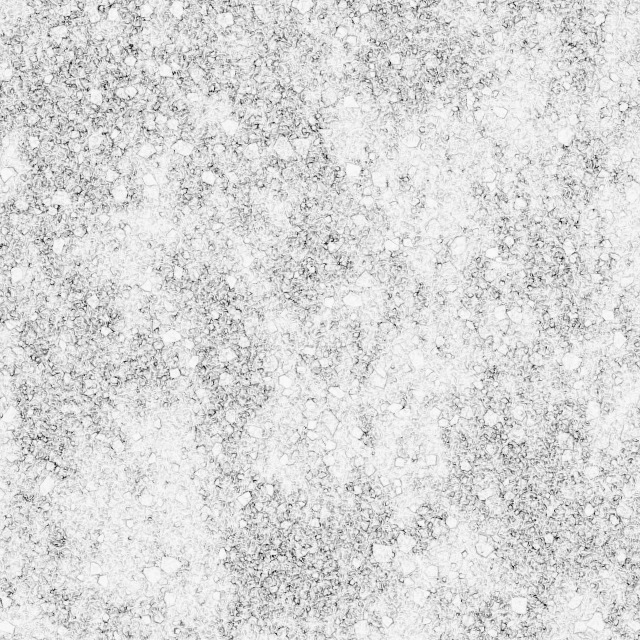
Reproduce this texture map procedurally as a Shadertoy shader.

```glsl
#define BASE_SHADE 0.024
#define GRAIN_SHADE 0.72
#define GRAIN_POWER 1.6
#define COARSE_GRAIN 150.0
#define FINE_GRAIN 270.0
#define CONTOUR_SHADE 0.12
#define PATCH_LOW 0.50
#define PATCH_HIGH 1.60
#define OUTLINE_WIDTH 0.0011
#define HALO_WIDTH 0.0026
#define STONE_SIDES 6

const float TAU = 6.2831853;

// Integer hash giving three random values per cell
vec3 hash3(vec2 cell, int seed) {
    uvec3 v = uvec3(ivec3(ivec2(cell), seed) + 4096);
    v = v * 1664525u + 1013904223u;
    v.x += v.y * v.z; v.y += v.z * v.x; v.z += v.x * v.y;
    v ^= v >> 16u;
    v.x += v.y * v.z; v.y += v.z * v.x; v.z += v.x * v.y;
    return vec3(v >> 8u) / 16777216.0;
}

// Value noise with two independent channels
vec2 noise2(vec2 p, int seed) {
    vec2 i = floor(p), f = fract(p);
    f = f * f * (3.0 - 2.0 * f);
    vec2 a = hash3(i, seed).xy, b = hash3(i + vec2(1, 0), seed).xy;
    vec2 c = hash3(i + vec2(0, 1), seed).xy, d = hash3(i + vec2(1, 1), seed).xy;
    return mix(mix(a, b, f.x), mix(c, d, f.x), f.y);
}

mat2 rotation(float angle) {
    float c = cos(angle), s = sin(angle);
    return mat2(c, s, -s, c);
}

// Two turned lattices added, so that no direction stands out
float field(vec2 p, int seed) {
    float n = noise2(rotation(0.35) * p, seed).x + noise2(rotation(1.15) * p * 1.09 + 31.0, seed + 1).x;
    return 0.71 * (n - 1.0);
}

// Field height and its steps along x and y
vec3 relief(vec2 p, int seed) {
    const float STEP = 0.6;
    float n = field(p, seed);
    return vec3(n, field(p + vec2(STEP, 0), seed) - n, field(p + vec2(0, STEP), seed) - n);
}

// Clean and dirty zones from broad areas down to small clumps
float dirtPatches(vec2 uv) {
    float sum = 0.0, weight = 0.30;
    vec2 p = rotation(0.5) * (uv * vec2(7.0, 4.6));
    for (int i = 0; i < 4; i++) {
        sum += weight * noise2(p, 10 + i).x;
        p = rotation(0.7) * p * 2.25 + 7.0;
        weight *= 0.92;
    }
    return smoothstep(0.35, 0.72, sum);
}

// Irregular convex polygon
float stoneDistance(vec2 p, float radius, vec2 cell, int seed) {
    float d = -1.0;
    for (int i = 0; i < STONE_SIDES; i++) {
        vec3 r = hash3(cell, seed + 20 + i);
        float angle = (float(i) + 0.9 * r.x) * TAU / float(STONE_SIDES);
        d = max(d, dot(p, vec2(cos(angle), sin(angle))) - radius * (0.7 + 0.45 * r.y));
    }
    return d;
}

// Scatter pale stones with soft halos and unevenly dark outlines
float addStones(float shade, vec2 uv, float cells, vec2 radii, float density, float outline, int seed) {
    float pixel = 1.0 / iResolution.y;
    float width = max(OUTLINE_WIDTH, 0.5 * pixel);
    vec2 home = floor(uv * cells);
    for (int y = -1; y <= 1; y++)
    for (int x = -1; x <= 1; x++) {
        vec2 cell = home + vec2(x, y);
        vec3 place = hash3(cell, seed);
        float presence = smoothstep(0.0, 0.05, density - place.z);
        if (presence <= 0.0) continue;
        vec3 look = hash3(cell, seed + 1);
        vec3 tone = hash3(cell, seed + 2);
        float radius = mix(radii.x, radii.y, look.x * look.x);
        vec2 p = uv - (cell + 0.15 + 0.7 * place.xy) / cells;
        if (length(p) > 1.6 * radius + 2.0 * HALO_WIDTH) continue;

        vec2 q = rotation(look.y * TAU) * p;
        q.x *= 1.0 + 0.6 * look.z * look.z;
        float d = stoneDistance(q, radius, cell, seed);
        float halo = max(d, 0.0) / HALO_WIDTH;
        shade *= 1.0 + 0.3 * presence * exp(-halo * halo);
        float inside = presence * smoothstep(0.6 * pixel, -0.6 * pixel, d);
        shade = mix(shade, 0.018 + 0.12 * shade, inside * mix(0.6, 1.0, tone.x));

        vec2 shadowSide = vec2(cos(tone.y * TAU), sin(tone.y * TAU));
        float side = 0.5 + 0.5 * dot(normalize(p + 1e-6), shadowSide);
        float line = presence * exp(-d * d / (width * width));
        shade += outline * line * mix(0.2, 1.0, side * side) * mix(0.35, 1.2, tone.z);
    }
    return shade;
}

void mainImage(out vec4 fragColor, in vec2 fragCoord) {
    vec2 uv = fragCoord / iResolution.y;
    float dirt = dirtPatches(uv);
    vec2 worn = uv + 0.0022 * (noise2(rotation(0.9) * uv * 130.0, 40) - 0.5);

    // Fine scratchy ground
    vec3 coarse = relief(worn * COARSE_GRAIN, 1);
    vec3 fine = relief(worn * FINE_GRAIN, 4);
    float slope = length(coarse.yz);
    float grain = 0.38 * slope + 0.62 * length(fine.yz);

    // Thin broken curls around the grains
    float curl = 0.6 * abs(coarse.x) / (max(slope, 0.02) * COARSE_GRAIN * OUTLINE_WIDTH);
    float contour = exp(-curl * curl) * smoothstep(0.05, 0.4, slope);
    float amount = mix(PATCH_LOW, PATCH_HIGH, dirt);
    float shade = BASE_SHADE
                + amount * (GRAIN_SHADE * pow(grain, GRAIN_POWER) + CONTOUR_SHADE * contour);

    // Grit, gravel and larger chips
    shade = addStones(shade, worn, 92.0, vec2(0.0020, 0.0042), 0.06 + 0.36 * dirt, 0.46, 100);
    shade = addStones(shade, worn, 46.0, vec2(0.0042, 0.0092), 0.32 + 0.22 * dirt, 0.24, 200);
    shade = addStones(shade, worn, 24.0, vec2(0.0090, 0.0160), 0.42, 0.18, 300);

    fragColor = vec4(vec3(1.0 - min(shade, 0.85)), 1.0);
}
```
